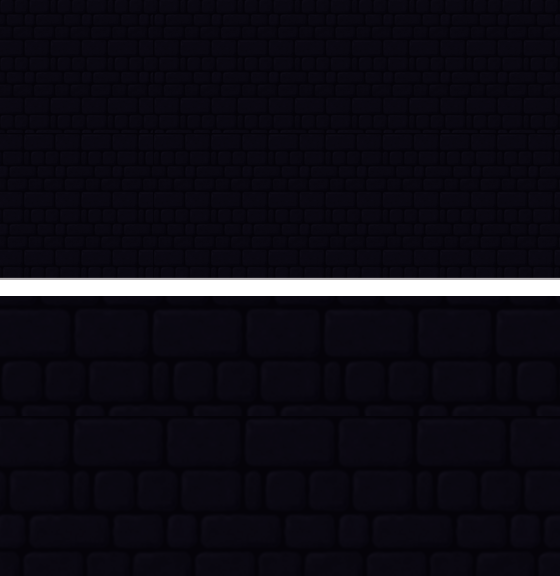
Top, the full canvas; bottom, a detail of the centre.
This texture is drawn by a WebGL 2 fragment shader. Its source:

```glsl
#version 300 es
precision highp float;

uniform vec2 u_resolution;
out vec4 outColor;

// Lengths are in canvas heights, measured from the top left.
const vec2 TILE_SIZE = vec2(0.2043, 0.2062);
const vec2 SEAM = vec2(0.547, 0.4766);         // where the tiling is cut
const vec2 ORIGIN_BEFORE = vec2(0.492, 0.3464);
const float UPPER_SHIFT = 0.0945;              // sideways shift above the seam
const vec4 ROW_ENDS = vec4(0.30, 0.555, 0.77, 1.0);
const float JOINT_HALF_WIDTH = 0.0028;
const float CORNER_RADIUS = 0.009;
const float EDGE_WOBBLE = 0.0022;
const float BEVEL_WIDTH = 0.006;
const float BOTTOM_STRIP = 0.008;
const float NOISE_CELLS = 24.0;
const vec3 MORTAR = vec3(0.018, 0.012, 0.036);
const vec3 STONE = vec3(0.041, 0.032, 0.070);
const vec3 EDGE_LIGHT = vec3(0.016, 0.015, 0.018);
const vec3 STRIP = vec3(0.71, 0.70, 0.71);

float hash(vec2 p) {
    vec3 q = fract(vec3(p.xyx) * 0.1031);
    q += dot(q, q.yzx + 33.33);
    return fract((q.x + q.y) * q.z);
}

// Value noise that wraps, so every tile carries the same wear.
float tileNoise(vec2 uv, float cells) {
    vec2 p = uv * cells;
    vec2 i = floor(p);
    vec2 f = fract(p);
    f = f * f * (3.0 - 2.0 * f);
    float a = hash(mod(i, cells));
    float b = hash(mod(i + vec2(1, 0), cells));
    float c = hash(mod(i + vec2(0, 1), cells));
    float d = hash(mod(i + vec2(1, 1), cells));
    return mix(mix(a, b, f.x), mix(c, d, f.x), f.y);
}

// Upright joints of each course, as fractions of the tile width.
vec4 courseJoints(int row) {
    if (row == 0) return vec4(0.0, 0.545, 0.545, 0.545);
    if (row == 1) return vec4(0.0, 0.12, 0.375, 0.63);
    if (row == 2) return vec4(0.233, 0.547, 0.744, 0.744);
    return vec4(0.08, 0.35, 0.71, 0.71);
}

float roundedBox(vec2 p, vec2 halfSize, float radius) {
    vec2 q = abs(p) - halfSize + radius;
    return length(max(q, 0.0)) + min(max(q.x, q.y), 0.0) - radius;
}

vec3 stoneWall(vec2 p, float pixel) {
    // Pick the section on each side of the seams.
    vec2 origin = mix(ORIGIN_BEFORE, SEAM, step(SEAM, p));
    origin.x += p.y < SEAM.y ? UPPER_SHIFT : 0.0;
    vec2 uv = fract((p - origin) / TILE_SIZE);

    // Find the course.
    int row = 0;
    float top = 0.0;
    for (int i = 0; i < 3; i++) {
        if (uv.y >= ROW_ENDS[i]) {
            row = i + 1;
            top = ROW_ENDS[i];
        }
    }

    // Find the nearest joints left and right, wrapping around the tile.
    vec4 joints = courseJoints(row);
    float left = -1.0;
    float right = 2.0;
    for (int i = 0; i < 12; i++) {
        float x = joints[i % 4] + float(i / 4 - 1);
        if (x <= uv.x) left = max(left, x);
        else right = min(right, x);
    }

    vec2 lo = vec2(left, top) * TILE_SIZE;
    vec2 hi = vec2(right, ROW_ENDS[row]) * TILE_SIZE;
    vec2 local = uv * TILE_SIZE - 0.5 * (lo + hi);
    vec2 halfSize = 0.5 * (hi - lo) - JOINT_HALF_WIDTH;
    float coarse = tileNoise(uv, NOISE_CELLS);
    float fine = tileNoise(uv, NOISE_CELLS * 3.0);
    float d = roundedBox(local, halfSize, CORNER_RADIUS) + (coarse - 0.5) * EDGE_WOBBLE;

    // Shade the face, worn and slightly lit along its upper left edge.
    float tone = hash(vec2(floor(fract(left) * 100.0 + 0.5), float(row) + 7.0));
    vec3 face = STONE * (0.90 + 0.12 * tone + 0.12 * (coarse - 0.5) + 0.10 * (fine - 0.5));
    float rim = 1.0 - smoothstep(0.0, BEVEL_WIDTH, abs(d + 0.5 * BEVEL_WIDTH));
    float facing = dot(local / halfSize, vec2(-0.5));
    face += EDGE_LIGHT * rim * facing * (0.5 + coarse);
    float softness = max(pixel, 0.0025);
    return mix(face, MORTAR, smoothstep(-softness, softness, d));
}

void main() {
    float pixel = 1.0 / u_resolution.y;
    vec2 p = gl_FragCoord.xy * pixel;
    vec3 color = stoneWall(vec2(p.x, 1.0 - p.y), pixel);

    // Pale strip along the bottom edge.
    float strip = 1.0 - smoothstep(-0.5 * pixel, 0.5 * pixel, p.y - BOTTOM_STRIP);
    outColor = vec4(mix(color, STRIP, strip), 1.0);
}
```
